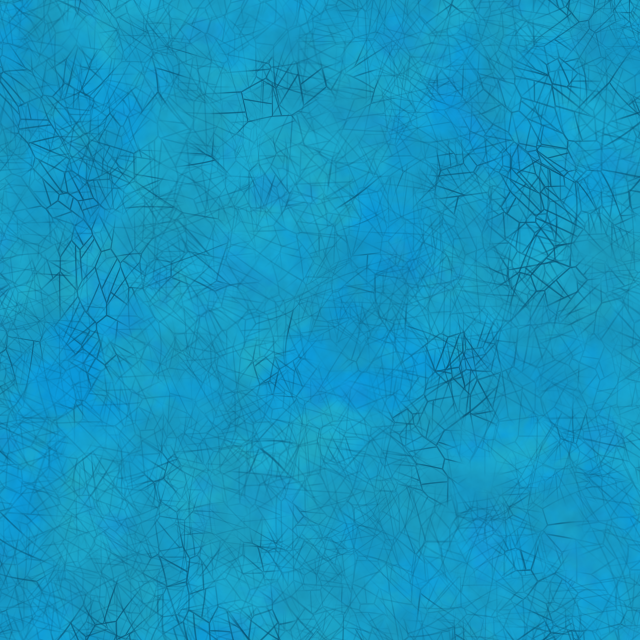
Give the GLSL for this texture, as a WebGL 2 fragment shader.

```glsl
#version 300 es
precision highp float;
// Crackled blue-teal glaze: cloudy layered colour under a web of fine cracks.
// Each crack layer is a rotated, stretched Voronoi diagram whose cells are split
// into shards; borders are faint everywhere and dark inside noise patches.

uniform vec2 u_resolution;
out vec4 fragColor;

const vec3 BLUE   = vec3(0.045, 0.600, 0.855);
const vec3 TEAL   = vec3(0.115, 0.660, 0.800);
const vec3 GREEN  = vec3(0.150, 0.660, 0.720);
const vec3 VIOLET = vec3(0.090, 0.545, 0.820);
const vec3 DULL   = vec3(0.100, 0.575, 0.720);
const vec3 CRACK  = vec3(0.030, 0.300, 0.420);

const int   LAYERS      = 7;
const float SCALE_MIN   = 9.0;     // cells across the canvas
const float SCALE_MAX   = 25.0;
const float STRETCH     = 1.35;    // elongation of the cells
const float HALF_WIDTH  = 0.00062; // crack half width, in canvas units
const float FAINT       = 0.20;    // crack opacity outside the patches
const float STRONG      = 0.72;    // crack opacity inside the patches
const float PATCH_SCALE = 7.0;
const float BEND        = 0.020;   // how far cracks are bent

// Integer hash of a cell and a seed, two values in 0..1
vec2 hash2(vec2 cell, int seed) {
    uvec2 v = uvec2(ivec2(cell)) + uvec2(uint(seed) * 7919u, uint(seed) * 104729u);
    v = v * 1664525u + 1013904223u;
    v.x += v.y * 1664525u;
    v.y += v.x * 1664525u;
    v ^= v >> 16u;
    v.x += v.y * 1664525u;
    v.y += v.x * 1664525u;
    v ^= v >> 16u;
    return vec2(v >> 8u) / 16777216.0;
}

float noise(vec2 p, int seed) {
    vec2 i = floor(p), f = fract(p);
    f = f * f * (3.0 - 2.0 * f);
    float low  = mix(hash2(i, seed).x, hash2(i + vec2(1, 0), seed).x, f.x);
    float high = mix(hash2(i + vec2(0, 1), seed).x, hash2(i + vec2(1, 1), seed).x, f.x);
    return mix(low, high, f.y);
}

float fbm(vec2 p, int seed) {
    float sum = 0.0, amp = 0.5;
    for (int i = 0; i < 5; i++) {
        sum += amp * noise(p, seed + i);
        p = mat2(1.6, 1.2, -1.2, 1.6) * p + 3.7;
        amp *= 0.5;
    }
    return sum / 0.97;
}

// Distance to the nearest cell border or split, measured in canvas units
float crackDistance(vec2 p, vec2 cellsPerUnit, int seed) {
    p *= cellsPerUnit;
    vec2 base = floor(p), nearCell = base, nearOffset = vec2(0);
    float best = 100.0;
    for (int y = -1; y <= 1; y++)
    for (int x = -1; x <= 1; x++) {
        vec2 cell = base + vec2(x, y);
        vec2 r = cell + hash2(cell, seed) - p;
        if (dot(r, r) < best) { best = dot(r, r); nearCell = cell; nearOffset = r; }
    }
    // One straight split across the cell at a random angle
    float turn = 6.2832 * hash2(nearCell, seed + 500).x;
    vec2 normal = vec2(cos(turn), sin(turn));
    float border = abs(dot(nearOffset, normal)) / length(normal * cellsPerUnit);
    for (int y = -2; y <= 2; y++)
    for (int x = -2; x <= 2; x++) {
        if (x == 0 && y == 0) continue;
        vec2 cell = nearCell + vec2(x, y);
        vec2 r = cell + hash2(cell, seed) - p;
        vec2 side = r - nearOffset;
        border = min(border, 0.5 * dot(r + nearOffset, side) / length(side * cellsPerUnit));
    }
    return border;
}

// Cloudy ground colour
vec3 glaze(vec2 uv) {
    vec2 drift = vec2(fbm(uv * 5.0, 11), fbm(uv * 5.0, 21)) - 0.5;
    float cloud = fbm(uv * 7.0 + drift * 2.0, 31);
    vec3 col = mix(BLUE, TEAL, smoothstep(0.20, 0.70, cloud));
    col = mix(col, GREEN, 0.40 * smoothstep(0.54, 0.78, fbm(uv * 18.0 + drift, 41)));
    col = mix(col, VIOLET, 0.40 * smoothstep(0.56, 0.78, fbm(uv * 16.0 - drift, 51)));
    col = mix(col, DULL, 0.60 * smoothstep(0.36, 0.72, fbm(uv * 13.0 + drift, 61)));
    return col * (1.0 + 0.11 * (fbm(uv * 55.0, 71) - 0.5));
}

void main() {
    vec2 uv = gl_FragCoord.xy / u_resolution.y;
    float pixel = 1.0 / u_resolution.y;
    vec3 col = glaze(uv);

    float patches = fbm(uv * PATCH_SCALE, 81);
    vec2 bend = BEND * (vec2(noise(uv * 9.0, 91), noise(uv * 9.0, 92)) - 0.5);
    for (int i = 0; i < LAYERS; i++) {
        float t = float(i) / float(LAYERS - 1);
        float angle = 2.4 * float(i) + 0.5;
        mat2 turn = mat2(cos(angle), sin(angle), -sin(angle), cos(angle));
        vec2 cells = mix(SCALE_MIN, SCALE_MAX, t) * vec2(STRETCH, 1.0 / STRETCH);
        float d = crackDistance(turn * (uv + bend * (1.6 - t)), cells, 100 + i);
        float line = 1.0 - smoothstep(max(HALF_WIDTH - pixel, 0.0), HALF_WIDTH + pixel, d);
        line *= min(1.0, 2.0 * HALF_WIDTH / pixel + 0.15);

        // Dark patches differ per layer; faint cracks fade in and out
        float local = 0.25 * patches + 0.75 * fbm(uv * PATCH_SCALE + 5.0, 120 + 10 * i);
        float dark = smoothstep(0.57, 0.72, local);
        float fade = smoothstep(0.25, 0.75, noise(uv * 16.0, 200 + i));
        col = mix(col, CRACK, line * mix(FAINT * fade, STRONG * (0.5 + 0.5 * fade), dark));
    }
    fragColor = vec4(col, 1.0);
}
```
